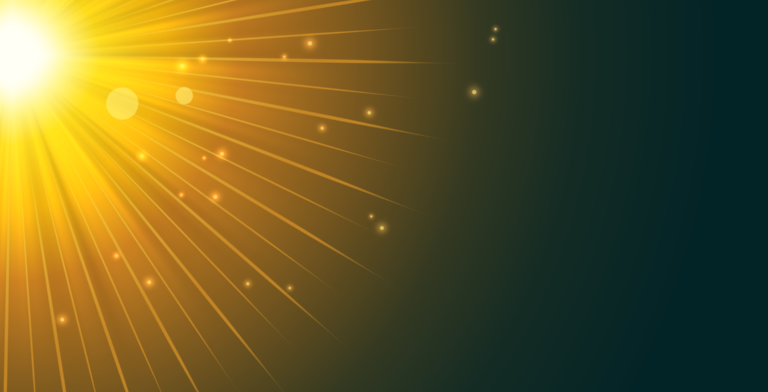
A Shadertoy shader for this background:

```glsl
// A low sun in the upper left throws thin tapered rays over a dark green field.
// Radial colour ramps make the glow, a repeat over the angle makes the rays,
// and a hashed polar loop scatters the sparks. Lengths are in canvas heights.

#define SUN vec2(0.03, 0.86)
#define RAY_STEP 5.0      // degrees between rays
#define RAY_TILT -1.1     // angle of the first ray
#define RAY_LENGTH 1.17
#define RAY_WIDTH 0.0042
#define BEAM_GAIN 0.30
#define SPARK_COUNT 22

const vec3 WHITE  = vec3(1.0, 1.0, 0.96);
const vec3 CREAM  = vec3(1.0, 0.96, 0.50);
const vec3 YELLOW = vec3(1.0, 0.86, 0.10);
const vec3 AMBER  = vec3(0.97, 0.72, 0.06);
const vec3 OCHRE  = vec3(0.76, 0.48, 0.12);
const vec3 BROWN  = vec3(0.55, 0.38, 0.12);
const vec3 OLIVE  = vec3(0.37, 0.295, 0.12);
const vec3 MOSS   = vec3(0.20, 0.22, 0.13);
const vec3 PINE   = vec3(0.08, 0.17, 0.14);
const vec3 NIGHT  = vec3(0.012, 0.14, 0.15);

float hash(float n) {
    return fract(sin(n * 127.1 + 3.7) * 4375.85);
}

float noise(float x) {
    float i = floor(x), f = fract(x);
    return mix(hash(i), hash(i + 1.0), f * f * (3.0 - 2.0 * f));
}

float ramp(float a, float b, float x) {
    return clamp((x - a) / (b - a), 0.0, 1.0);
}

// Colour of the glow at distance r from the sun
vec3 glow(float r) {
    vec3 c = mix(WHITE, CREAM, ramp(0.06, 0.14, r));
    c = mix(c, YELLOW, ramp(0.14, 0.23, r));
    c = mix(c, AMBER, ramp(0.23, 0.40, r));
    c = mix(c, OCHRE, ramp(0.40, 0.58, r));
    c = mix(c, BROWN, ramp(0.58, 0.80, r));
    c = mix(c, OLIVE, ramp(0.80, 1.00, r));
    c = mix(c, MOSS, ramp(1.00, 1.20, r));
    c = mix(c, PINE, ramp(1.20, 1.45, r));
    return mix(c, NIGHT, ramp(1.45, 1.80, r));
}

// Coverage of the nearest ray; long and short rays alternate
float ray(float r, float angle, float pixel) {
    float turn = (angle - RAY_TILT) / RAY_STEP;
    float index = floor(turn + 0.5);
    float isShort = mod(index, 2.0);
    float across = abs(r * sin(radians((turn - index) * RAY_STEP)));
    float along = r / (RAY_LENGTH * (1.0 - 0.08 * isShort));
    float width = RAY_WIDTH * (1.0 - 0.45 * isShort)
                * smoothstep(0.0, 0.65, along) * (1.0 - smoothstep(0.7, 1.0, along));
    float fade = smoothstep(0.12, 0.6, along) * (1.0 - smoothstep(0.75, 1.0, along));
    return fade * (1.0 - smoothstep(width - pixel, width + pixel, across));
}

float disc(vec2 p, vec2 centre, float radius, float pixel) {
    return 1.0 - smoothstep(radius - pixel, radius + pixel, length(p - centre));
}

void mainImage(out vec4 fragColor, in vec2 fragCoord) {
    float pixel = 1.0 / iResolution.y;
    vec2 p = fragCoord * pixel;
    vec2 q = p - SUN;
    float r = length(q);
    float angle = degrees(atan(q.y, q.x));

    // Glow, pulled in a little on the diagonal
    float diagonal = abs(q.x * q.y) / max(r * r, 1e-5);
    float bend = 0.10 * diagonal * (1.0 - smoothstep(0.3, 0.8, r));
    vec3 col = glow(r * (1.0 + bend));

    // Broad soft beams
    float beam = 0.65 * noise(angle * 0.2 + 40.0) + 0.35 * noise(angle * 0.55 + 90.0);
    float reach = smoothstep(0.1, 0.35, r) * (1.0 - smoothstep(0.4, 0.95, r));
    col *= 1.0 + BEAM_GAIN * (beam - 0.5) * reach;

    // Thin rays, paler towards the sun
    vec3 rayColor = mix(vec3(1.0, 0.90, 0.30), vec3(0.82, 0.56, 0.15), smoothstep(0.3, 0.8, r));
    col = mix(col, rayColor, 0.8 * ray(r, angle, pixel));

    // Bright core with a faint cross flare
    float flare = exp(-abs(q.x) * 45.0 - abs(q.y) * 7.0)
                + exp(-abs(q.y) * 45.0 - abs(q.x) * 7.0);
    col = mix(col, WHITE, clamp(exp(-r * r * 110.0) + 0.5 * flare, 0.0, 1.0));

    // Two large pale discs
    float pale = disc(p, vec2(0.312, 0.736), 0.041, pixel)
               + disc(p, vec2(0.470, 0.756), 0.022, pixel);
    col = mix(col, CREAM, 0.55 * pale);

    // Scattered sparks: a small pale dot inside a soft halo
    for (int i = 0; i < SPARK_COUNT; i++) {
        float seed = float(i) * 3.0;
        float direction = radians(mix(-88.0, 6.0, sqrt(hash(seed + 1.0))));
        float distance = mix(0.35, 1.25, hash(seed + 2.0));
        float size = mix(0.003, 0.009, hash(seed + 3.0));
        vec2 centre = SUN + distance * vec2(cos(direction), sin(direction));
        float d = length(p - centre);
        col += 0.35 * vec3(0.9, 0.6, 0.25) * exp(-d * d / (size * size * 3.0));
        col = mix(col, CREAM, 0.6 * disc(p, centre, size * 0.6, pixel));
    }

    fragColor = vec4(clamp(col, 0.0, 1.0), 1.0);
}
```
